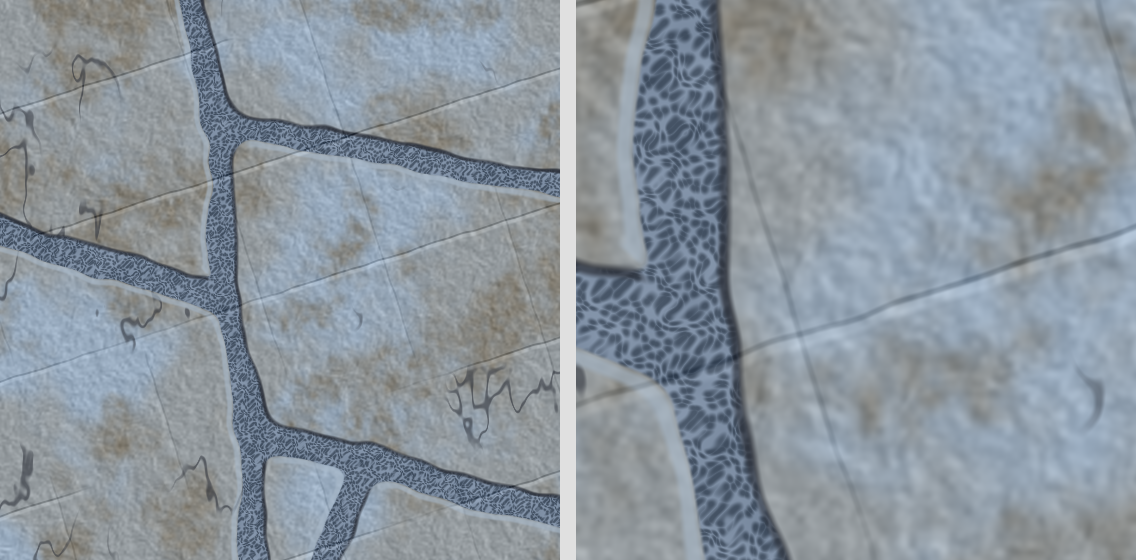
Left, the full canvas; right, a detail of the centre.
Give the GLSL for this texture, as a three.js fragment shader.

```glsl
// Weathered blue-grey flagstones with ochre stains, gritty mortar joints and fine diagonal creases.
varying vec2 vUv;

const vec3 BLUE_STONE = vec3(0.595, 0.668, 0.745);
const vec3 BEIGE_STONE = vec3(0.580, 0.605, 0.620);
const vec3 OCHRE_STAIN = vec3(0.475, 0.435, 0.365);
const vec3 MORTAR_DARK = vec3(0.270, 0.325, 0.395);
const vec3 MORTAR_PALE = vec3(0.500, 0.565, 0.650);
const vec3 SHADOW = vec3(0.165, 0.180, 0.215);
const vec3 LIP_LIGHT = vec3(0.660, 0.725, 0.790);
const vec2 LIGHT_DIR = vec2(0.8, 0.6);
const float CREASE_GAP = 0.24;

float hash(vec2 p) {
  vec3 q = fract(p.xyx * 0.1031);
  q += dot(q, q.yzx + 33.33);
  return fract((q.x + q.y) * q.z);
}

float noise(vec2 p) {
  vec2 i = floor(p), f = fract(p);
  f = f * f * (3.0 - 2.0 * f);
  return mix(mix(hash(i), hash(i + vec2(1.0, 0.0)), f.x),
             mix(hash(i + vec2(0.0, 1.0)), hash(i + 1.0), f.x), f.y);
}

float layeredNoise(vec2 p) {
  float sum = 0.0, weight = 0.5;
  for (int i = 0; i < 4; i++) {
    sum += weight * noise(p);
    p = mat2(1.6, 1.2, -1.2, 1.6) * p + 7.3;
    weight *= 0.5;
  }
  return sum / 0.9375;
}

// Distance to the nearest scattered cell centre
float cellular(vec2 p) {
  vec2 cell = floor(p);
  float nearest = 2.0;
  for (int y = -1; y <= 1; y++)
    for (int x = -1; x <= 1; x++) {
      vec2 c = cell + vec2(float(x), float(y));
      nearest = min(nearest, distance(p, c + vec2(hash(c), hash(c + 41.7))));
    }
  return nearest;
}

float segment(vec2 p, vec2 a, vec2 b) {
  vec2 ab = b - a;
  return length(p - a - ab * clamp(dot(p - a, ab) / dot(ab, ab), 0.0, 1.0));
}

float smoothMin(float a, float b, float k) {
  float h = max(k - abs(a - b), 0.0) / k;
  return min(a, b) - h * h * k * 0.25;
}

// Signed distance to the mortar network, negative inside the joints
float joints(vec2 p) {
  p += 0.009 * (vec2(noise(p * 24.0), noise(p * 24.0 + 19.0)) - 0.5);
  float spine = 0.455 - 0.11 * p.y + 0.011 * (1.0 - cos(12.566 * p.y));
  float d = abs(p.x - spine) - 0.0235 - 0.004 * cos(23.0 * (p.y - 0.82));
  vec2 q = p + vec2(0.0, 0.004 * sin(p.x * 17.0));
  d = smoothMin(d, segment(q, vec2(0.39, 0.785), vec2(1.05, 0.658)) - 0.022, 0.035);
  d = smoothMin(d, segment(q, vec2(-0.05, 0.606), vec2(0.39, 0.465)) - 0.026, 0.018);
  d = smoothMin(d, segment(q, vec2(0.455, 0.230), vec2(1.05, 0.068)) - 0.026, 0.035);
  return smoothMin(d, segment(q, vec2(0.655, 0.160), vec2(0.56, -0.04)) - 0.025, 0.035);
}

float rockHeight(vec2 p) {
  p += 0.012 * vec2(noise(p * 35.0), noise(p * 35.0 + 9.0));
  return 0.45 * noise(p * 36.0) + 0.33 * noise(p * 85.0) + 0.24 * noise(p * 165.0);
}

// Repeated thin line: dark groove with a pale side, broken up along its length
float crease(float across, float along, float seed) {
  float row = floor(across / CREASE_GAP + 0.5);
  float d = across - row * CREASE_GAP + 0.003 * (noise(vec2(along * 40.0, row + seed)) - 0.5);
  float shown = smoothstep(0.35, 0.6, noise(vec2(along * 4.0, row * 5.7 + seed)));
  float groove = 1.0 - smoothstep(0.0005, 0.0030, abs(d));
  float ridge = 1.0 - smoothstep(0.001, 0.006, abs(d + 0.005));
  return shown * (0.6 * ridge - groove);
}

void main() {
  vec2 p = vUv;

  // Stone: cool and warm blotches, ochre stains, embossed grain
  float blotch = layeredNoise(p * 5.0 + 3.0);
  float stain = layeredNoise(p * 9.0 + 27.0);
  float relief = rockHeight(p - LIGHT_DIR * 0.003) - rockHeight(p + LIGHT_DIR * 0.003);
  vec3 stone = mix(BLUE_STONE, BEIGE_STONE, smoothstep(0.36, 0.60, blotch));
  float stainGrain = 0.35 + 0.65 * noise(p * 75.0);
  stone = mix(stone, OCHRE_STAIN, 0.75 * stainGrain * smoothstep(0.50, 0.76, stain));
  stone += 0.24 * relief + 0.05 * (noise(p * 210.0) - 0.5);

  // Short hairline cracks
  float vein = abs(layeredNoise(p * vec2(11.0, 5.0) + 61.0) - 0.5);
  float cracked = smoothstep(0.62, 0.78, noise(p * 7.0 + 83.0));
  stone = mix(stone, SHADOW, 0.55 * cracked * (1.0 - smoothstep(0.003, 0.018, vein)));

  // Mortar: pale web around dark pits
  float grit = cellular(p * 165.0 + 2.0 * noise(p * 90.0));
  vec3 mortar = mix(MORTAR_DARK, MORTAR_PALE, smoothstep(0.12, 0.72, grit));
  mortar += 0.06 * (noise(p * 45.0) - 0.5);

  // Joint edges: lit lip on the lower left, shadow on the upper right
  float d = joints(p);
  vec2 e = vec2(0.004, 0.0);
  vec2 slope = vec2(joints(p + e.xy) - d, joints(p + e.yx) - d);
  float facing = dot(slope / max(length(slope), 0.0001), LIGHT_DIR);
  float lip = smoothstep(0.0, 0.6, -facing) * (1.0 - smoothstep(0.002, 0.007, abs(d - 0.006)));
  stone = mix(stone, LIP_LIGHT, 0.6 * lip);
  vec3 color = mix(mortar, stone, smoothstep(-0.0015, 0.0015, d));
  float rim = smoothstep(0.0, 0.7, facing) * (1.0 - smoothstep(0.001, 0.0055, abs(d + 0.001)));
  color = mix(color, SHADOW, rim * (0.5 + 0.4 * noise(p * 30.0)));

  // Two perpendicular sets of creases
  float rising = crease(p.y - 0.32 * p.x - 0.078, p.x, 3.0);
  float falling = crease(p.x + 0.32 * p.y - 0.137, p.y, 47.0);
  color += 0.13 * rising + 0.06 * falling;

  gl_FragColor = vec4(color, 1.0);
}
```
